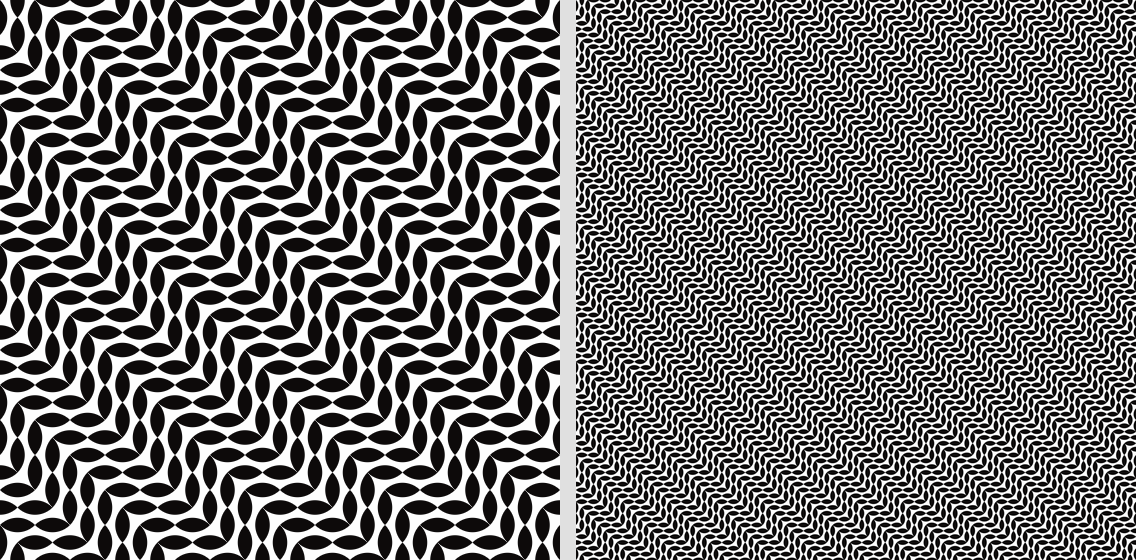
Left, the tile; right, the same tile 3 across and 3 down.
Write a Shadertoy shader that draws this pattern.

```glsl
// Diagonal staircase chains of black pointed leaves, two per tread and two per riser, on white.
#define REPEATS 4.0        // periods across and down the canvas
#define PERIOD 8.0         // grid steps per period; each next chain is one step along
#define LEAVES 2.0         // leaves in each straight run
#define LEAF_LENGTH 2.0    // tip to tip, in grid steps
#define CORNER_SHIFT 2.0   // where a run starts relative to its row number
#define INK vec3(0.05, 0.04, 0.04)
#define PAPER vec3(0.995)

// Lens bounded by two quarter-circle arcs, tips on the x axis.
float leafDistance(vec2 q) {
    float halfLength = 0.5 * LEAF_LENGTH;
    return length(vec2(q.x, abs(q.y) + halfLength)) - halfLength * sqrt(2.0);
}

// Nearest run of leaves along p.x; each row slides one step from the last.
float runDistance(vec2 p, float shift) {
    float row = round(p.y);
    float margin = 0.5 * (PERIOD - LEAVES * LEAF_LENGTH);
    float along = mod(p.x - row - shift + margin, PERIOD) - margin;
    float leaf = clamp(floor(along / LEAF_LENGTH), 0.0, LEAVES - 1.0);
    return leafDistance(vec2(along - (leaf + 0.5) * LEAF_LENGTH, p.y - row));
}

void mainImage(out vec4 fragColor, in vec2 fragCoord) {
    // Grid coordinates, with y pointing down from the top edge.
    float gridSteps = REPEATS * PERIOD;
    vec2 uv = fragCoord / iResolution.xy;
    vec2 grid = vec2(uv.x, 1.0 - uv.y) * gridSteps;

    // Treads run along x, risers along y; they meet tip to tip at corners.
    float treads = runDistance(grid, CORNER_SHIFT);
    float risers = runDistance(grid.yx, -CORNER_SHIFT);

    // One-pixel edge ramp.
    float pixel = gridSteps / min(iResolution.x, iResolution.y);
    float coverage = clamp(0.5 - min(treads, risers) / pixel, 0.0, 1.0);
    fragColor = vec4(mix(PAPER, INK, coverage), 1.0);
}
```
